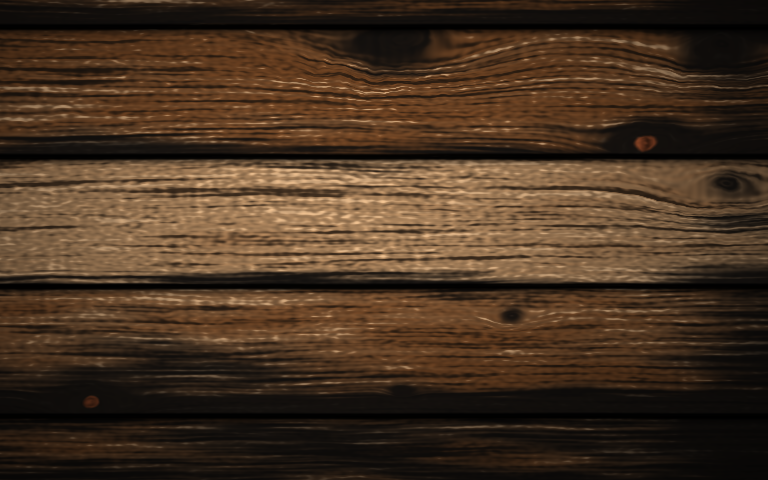
Reproduce this texture procedurally as a Shadertoy shader.

```glsl
const float TOP_SEAM = 0.944;
const float PLANK_HEIGHT = 0.2703;
const float SEAM_HALF_WIDTH = 0.006;

const vec3 CHARCOAL = vec3(0.065, 0.058, 0.053);
const vec3 UMBER = vec3(0.20, 0.14, 0.09);
const vec3 RUST = vec3(0.39, 0.235, 0.12);
const vec3 TAN = vec3(0.59, 0.455, 0.32);
const vec3 STRAW = vec3(0.76, 0.62, 0.47);
const vec3 RESIN = vec3(0.40, 0.20, 0.11);

// Per plank, top to bottom: paleness, charring, extra charring of the lower half
const vec3 PLANKS[5] = vec3[5](
    vec3(0.20, 0.35, 0.1), vec3(0.27, 0.06, 0.1), vec3(0.95, -0.15, 0.1),
    vec3(0.42, 0.12, 0.5), vec3(0.45, 0.62, 0.0));

// Knots: centre, radius, soot (1 or more also shows a resin heart)
const int KNOT_COUNT = 7;
const vec4 KNOTS[KNOT_COUNT] = vec4[KNOT_COUNT](
    vec4(0.84, 0.918, 0.060, 0.70), vec4(1.345, 0.703, 0.040, 1.10),
    vec4(1.50, 0.905, 0.045, 0.80), vec4(1.51, 0.615, 0.045, 0.85),
    vec4(0.19, 0.162, 0.030, 1.00), vec4(1.067, 0.342, 0.016, 0.90),
    vec4(0.837, 0.187, 0.010, 0.50));

vec2 latticeGradient(vec2 cell) {
    vec3 h = fract(cell.xyx * vec3(0.1031, 0.1030, 0.0973));
    h += dot(h, h.yzx + 33.33);
    return 2.0 * fract((h.xx + h.yz) * h.zy) - 1.0;
}

float gradientNoise(vec2 p) {
    vec2 i = floor(p), f = fract(p);
    vec2 u = f * f * f * (f * (f * 6.0 - 15.0) + 10.0);
    vec2 e = vec2(0.0, 1.0);
    float a = dot(latticeGradient(i), f);
    float b = dot(latticeGradient(i + e.yx), f - e.yx);
    float c = dot(latticeGradient(i + e.xy), f - e.xy);
    float d = dot(latticeGradient(i + e.yy), f - e.yy);
    return mix(mix(a, b, u.x), mix(c, d, u.x), u.y);
}

float fbm(vec2 p) {
    float sum = 0.0, amplitude = 0.8;
    for (int i = 0; i < 4; i++) {
        sum += amplitude * gradientNoise(p);
        p = p * 2.03 + 11.7;
        amplitude *= 0.5;
    }
    return sum;
}

float plankCoord(float y) {
    return (TOP_SEAM - y) / PLANK_HEIGHT + 1.0;
}

// Returns the bent grain height, the soot and the resin heart around knots
vec3 bendAroundKnots(vec2 p, float row, float height) {
    vec3 bent = vec3(height, 0.0, 0.0);
    for (int i = 0; i < KNOT_COUNT; i++) {
        vec4 knot = KNOTS[i];
        if (floor(plankCoord(knot.y)) != row) continue;
        vec2 d = (p - knot.xy) / knot.z;
        d += 0.35 * fbm(p * 14.0 + knot.xy * 9.0);
        float oval = length(d * vec2(0.42, 1.0));
        float pull = exp(-0.6 * oval * oval);
        bent.x = mix(bent.x, knot.y + oval * knot.z, pull);
        bent.y += knot.w * exp(-0.8 * dot(d * vec2(0.6, 0.9), d * vec2(0.6, 0.9)));
        float heart = 1.0 - smoothstep(0.30, 0.48, length(d * vec2(0.75, 1.0)));
        bent.z = max(bent.z, heart * step(1.0, knot.w));
    }
    return bent;
}

vec3 woodColor(vec2 p, float row, float v) {
    vec3 plank = PLANKS[int(clamp(row, 0.0, 4.0))];
    vec2 seed = vec2(17.3, 31.7) * row;
    float height = p.y + 0.016 * fbm(vec2(p.x * 1.6, p.y * 4.0) + seed);
    vec3 bent = bendAroundKnots(p, row, height);

    // Grain at several scales, stretched along the plank
    float patches = fbm(vec2(p.x * 1.5, bent.x * 11.0) + seed);
    float grain = gradientNoise(vec2(p.x * 1.5, bent.x * 100.0) + seed);
    float fibre = gradientNoise(vec2(p.x * 8.0, bent.x * 170.0) + seed);
    float pores = gradientNoise(vec2(p.x * 55.0, bent.x * 150.0) + seed);

    float paleness = plank.x + 0.6 * patches + 0.45 * grain + 0.2 * fibre;
    vec3 color = mix(RUST, TAN, smoothstep(0.1, 1.0, paleness));

    // Dark furrows, then worn pale flecks
    float furrow = smoothstep(0.02, 0.45, -grain - 0.5 * fibre - 0.25 * pores);
    color = mix(color, UMBER * 0.7, 0.8 * furrow);
    float fleck = 0.6 * fibre + 0.7 * grain + 0.45 * pores + 0.3 * patches;
    color = mix(color, STRAW, 0.75 * smoothstep(0.22, 0.55, fleck + 0.12 * plank.x));
    color *= 1.0 + 0.35 * pores;

    // Charring by plank, lower edge, right end and knots
    float soot = plank.y + 0.9 * patches - 0.5 * grain - 0.3 * fibre + bent.y;
    soot += plank.z * smoothstep(0.3, 0.85, v) + 0.65 * smoothstep(0.78, 1.0, v);
    soot += 0.4 * smoothstep(1.3, 1.6, p.x);
    color = mix(color, CHARCOAL, 0.93 * smoothstep(0.1, 0.85, soot));
    return mix(color, RESIN * (1.0 + pores), bent.z);
}

void mainImage(out vec4 fragColor, in vec2 fragCoord) {
    vec2 p = fragCoord / iResolution.y;
    float wobble = 0.006 * gradientNoise(vec2(p.x * 4.0, 2.5));
    float t = plankCoord(p.y) + wobble;
    float row = floor(t), v = fract(t);
    vec3 color = woodColor(p, row, v);

    // Black seam with a soft shadow on the plank below it
    float seam = min(v, 1.0 - v) * PLANK_HEIGHT;
    color *= mix(0.35, 1.0, smoothstep(0.0, 0.024, v * PLANK_HEIGHT));
    color *= 0.06 + 0.94 * smoothstep(SEAM_HALF_WIDTH - 0.003, SEAM_HALF_WIDTH + 0.003, seam);

    // Light falls off towards the corners
    vec2 fromLight = (p - vec2(0.72, 0.60)) * vec2(0.75, 1.15);
    color *= 1.12 * exp(-1.3 * dot(fromLight, fromLight));
    fragColor = vec4(clamp(color, 0.0, 1.0), 1.0);
}
```
